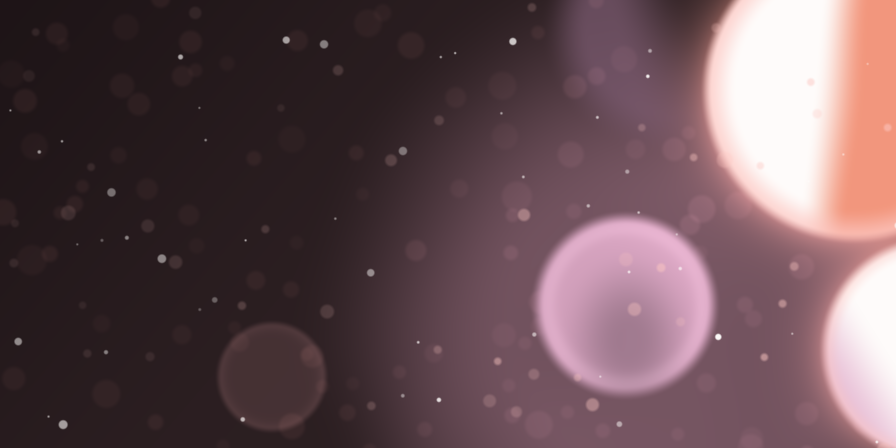
A Shadertoy shader for this background:

```glsl
// Positions and radii are in canvas heights: x, y, radius
const vec3 SUN_ORB   = vec3(1.909, 0.800, 0.333);
const vec3 CREAM_ORB = vec3(2.083, 0.220, 0.243);
const vec3 LILAC_ORB = vec3(1.396, 0.318, 0.197);
const vec3 FAINT_ORB = vec3(0.607, 0.159, 0.120);
const vec3 HAZE_ORB  = vec3(1.500, 0.940, 0.240);
const vec2 GLOW_CENTER = vec2(1.50, 0.25);

const vec3 NIGHT  = vec3(0.115, 0.078, 0.088);
const vec3 UMBER  = vec3(0.170, 0.120, 0.130);
const vec3 MAUVE  = vec3(0.470, 0.340, 0.390);
const vec3 LILAC  = vec3(0.840, 0.640, 0.750);
const vec3 ORANGE = vec3(0.950, 0.590, 0.490);
const vec3 BLUSH  = vec3(0.990, 0.780, 0.760);
const vec3 WHITE  = vec3(0.995, 0.985, 0.980);

vec3 hash3(vec2 p) {
    vec3 q = fract(p.xyx * vec3(0.1031, 0.1030, 0.0973));
    q += dot(q, q.yxz + 33.33);
    return fract((q.xxy + q.yzz) * q.zyx);
}

float noise(vec2 p) {
    vec2 i = floor(p), f = fract(p);
    f = f * f * (3.0 - 2.0 * f);
    vec2 e = vec2(0.0, 1.0);
    return mix(mix(hash3(i).x, hash3(i + e.yx).x, f.x),
               mix(hash3(i + e.xy).x, hash3(i + e.yy).x, f.x), f.y);
}

// Signed distance to the rim, negative inside
float rim(vec2 p, vec3 orb) {
    return length(p - orb.xy) - orb.z;
}

float fill(float d, float blur) {
    return 1.0 - smoothstep(-blur, blur, d);
}

// One randomly sized disc in some of the grid cells
float scatter(vec2 p, float cells, vec2 radii, float blur, float density, float seed) {
    vec2 g = p * cells + seed * 0.37;
    vec2 id = floor(g);
    vec3 place = hash3(id + seed * 17.0);
    vec3 look = hash3(id + seed * 31.0 + 7.0);
    float radius = mix(radii.x, radii.y, look.x * look.x);
    float margin = min((radius + blur) * cells, 0.5);
    vec2 center = mix(vec2(margin), vec2(1.0 - margin), place.xy);
    float d = length(fract(g) - center) / cells - radius;
    return fill(d, blur) * step(place.z, density) * mix(0.4, 1.0, look.y);
}

void mainImage(out vec4 fragColor, in vec2 fragCoord) {
    vec2 p = fragCoord / iResolution.y;
    p.x += 2.0 - iResolution.x / iResolution.y;

    // Dark backdrop and mauve glow
    float cloud = noise(p * 4.0) - 0.5;
    vec3 col = mix(NIGHT, UMBER, smoothstep(-0.2, 0.9, p.x * 0.7 + 0.5 - p.y * 0.6));
    float glow = 1.0 - smoothstep(0.32, 0.86, length(p - GLOW_CENTER) + cloud * 0.06);
    col = mix(col, MAUVE, glow * (0.96 + 0.12 * cloud));

    // Hazy disc that fades towards the right
    float haze = fill(rim(p, HAZE_ORB), 0.055);
    haze *= 1.0 - smoothstep(1.38, 1.56, p.x + 0.25 * (p.y - 0.9));
    col = mix(col, MAUVE * vec3(1.0, 1.02, 1.1), haze * 0.75);

    // Faint bokeh, stronger in the glow
    for (int i = 0; i < 3; i++) {
        float s = float(i);
        float bokeh = scatter(p, 6.0 + s, vec2(0.014, 0.034), 0.006, 0.35, s + 1.0);
        col += bokeh * mix(vec3(0.055, 0.035, 0.032), vec3(0.06, 0.04, 0.045), glow);
    }

    // Faint orb
    float faintRim = rim(p, FAINT_ORB);
    float faintEdge = exp(-pow(faintRim / 0.018, 2.0));
    col += vec3(0.12, 0.085, 0.085) * fill(faintRim, 0.009) * (0.85 + 0.4 * faintEdge);

    // Lilac orb with a dim lower core
    float lilacRim = rim(p, LILAC_ORB);
    float core = 1.0 - smoothstep(0.02, 0.17, length((p - LILAC_ORB.xy - vec2(0.01, -0.08)) * vec2(1.0, 0.75)));
    vec3 lilac = LILAC * (1.0 - 0.24 * core + 0.06 * cloud);
    lilac += 0.05 * exp(-pow((lilacRim + 0.025) / 0.02, 2.0));
    col = mix(col, lilac, fill(lilacRim, 0.017));

    // Warm halos around the bright orbs
    float sunRim = rim(p, SUN_ORB);
    float creamRim = rim(p, CREAM_ORB);
    col += ORANGE * 0.36 * exp(-max(sunRim, 0.0) / 0.045);
    col += ORANGE * 0.30 * exp(-max(creamRim, 0.0) / 0.040);

    // Sun orb: white on the left, orange on the right
    vec3 sun = mix(WHITE, ORANGE, smoothstep(1.80, 1.92, p.x + 0.12 * (0.8 - p.y) + 0.04 * cloud));
    sun = mix(sun, BLUSH, 0.75 * smoothstep(-0.07, 0.0, sunRim));
    col = mix(col, sun, fill(sunRim, 0.014));

    // Cream orb with a lilac lower left
    float shade = smoothstep(0.08, 0.24, dot(p - CREAM_ORB.xy, vec2(-0.85, -0.53)));
    vec3 cream = mix(WHITE, vec3(0.91, 0.75, 0.84), shade);
    cream = mix(cream, BLUSH, 0.5 * smoothstep(-0.04, 0.0, creamRim));
    col = mix(col, cream, fill(creamRim, 0.014));

    // Pink flecks gather at the lower right, sparkles lie everywhere
    float gather = smoothstep(0.2, 1.7, p.x + 0.5 * (0.5 - p.y));
    float flecks = scatter(p, 9.0, vec2(0.008, 0.018), 0.004, 0.32, 5.0);
    col = mix(col, BLUSH, flecks * mix(0.12, 0.55, gather));
    for (int i = 0; i < 2; i++) {
        float s = float(i);
        float sparkle = scatter(p, 7.0 + 2.0 * s, vec2(0.002, 0.010), 0.0025, 0.22, s + 8.0);
        col = mix(col, WHITE, sparkle * mix(0.65, 1.0, gather));
    }

    fragColor = vec4(clamp(col, 0.0, 1.0), 1.0);
}
```
